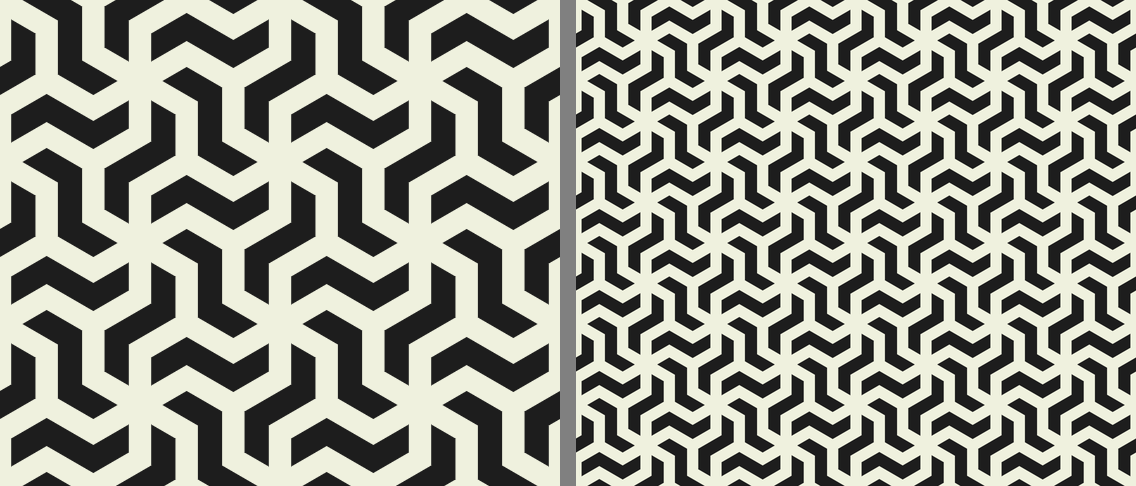
Left, the tile; right, the same tile 2 across and 2 down.
Write a Shadertoy shader that draws this pattern.

```glsl
const vec2 REPEATS = vec2(2.0, 3.0);         // whole cells across and down
const vec3 CREAM = vec3(0.937, 0.945, 0.871);
const vec3 INK = vec3(0.112, 0.112, 0.112);
const float BAND_WIDTH = 0.15;               // in units of the lattice spacing
const float SQRT3 = 1.7320508;
const vec2 CELL = vec2(SQRT3, 1.0);          // centred cell of the triangular lattice
const float KINK = SQRT3 / 12.0;             // where the zigzag changes direction

// Offset from the nearest point of the triangular lattice
vec2 toNearestLatticePoint(vec2 p) {
    vec2 corner = p - CELL * round(p / CELL);
    vec2 middle = p - CELL * (floor(p / CELL) + 0.5);
    return dot(corner, corner) < dot(middle, middle) ? corner : middle;
}

// Signed distance to a three-part zigzag band with upright ends
float zigzagDistance(vec2 p) {
    float halfWidth = 0.5 * BAND_WIDTH;
    float centreLine = (p.x - 2.0 * clamp(p.x, -KINK, KINK)) / SQRT3;
    float side = abs(p.y - centreLine) * (0.5 * SQRT3) - halfWidth;
    float end = abs(p.x) - (2.0 * KINK + halfWidth);
    return max(side, end);
}

void mainImage(out vec4 fragColor, in vec2 fragCoord) {
    vec2 p = fragCoord / iResolution.xy * REPEATS * CELL;
    float pixel = REPEATS.y / iResolution.y;
    mat2 turn60 = mat2(0.5, 0.5 * SQRT3, -0.5 * SQRT3, 0.5);

    // One band sits at the midpoint of each lattice edge, in three directions
    float d = 1.0;
    for (int i = 0; i < 3; i++) {
        d = min(d, zigzagDistance(toNearestLatticePoint(p - 0.25 * CELL)));
        p = turn60 * p;
    }

    float coverage = clamp(0.5 - d / pixel, 0.0, 1.0);
    fragColor = vec4(mix(CREAM, INK, coverage), 1.0);
}
```
